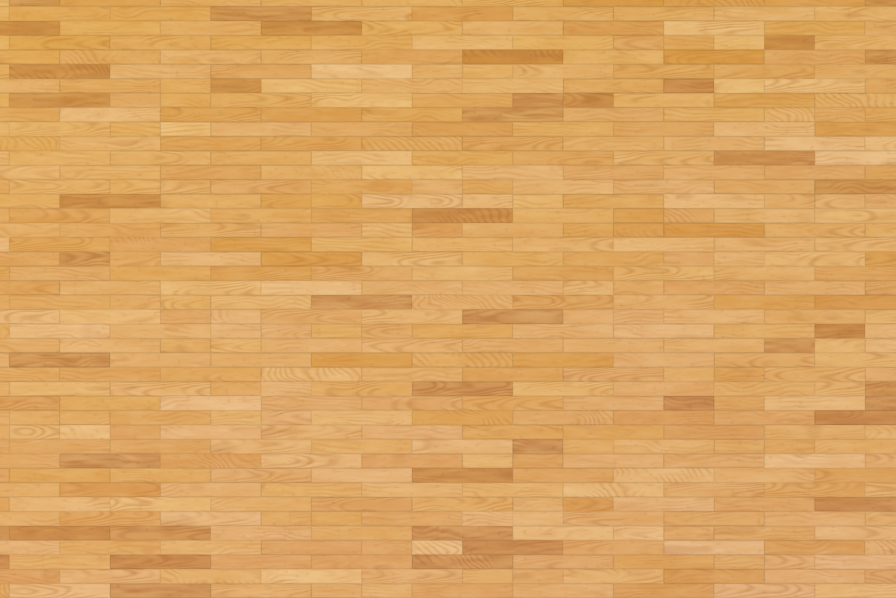
Give the GLSL for this texture, as a WebGL 2 fragment shader.

```glsl
#version 300 es
precision highp float;
// Oak parquet: thin strips in rows, each row shifted by half a strip.
// A hash per strip picks its tone and figure (lines, arches or ray flecks);
// stretched value noise adds streaks and pores. A small sample grid smooths it.

#define PLANKS 8.9        // strips across the canvas
#define ROWS 41.45        // rows up the canvas
#define SHIFT 0.093       // position of the first joint, in strips
#define CUT_SHARE 0.14    // share of strips cut into two halves
#define DARK_SHARE 0.07   // share of brown strips
#define TONE_SPREAD 0.85  // tone difference between strips
#define GRAIN 0.75        // strength of the streaks
#define FIGURE 0.30       // strength of the growth rings
#define JOINT 0.13        // darkness of the joints
#define SAMPLES 3         // samples per pixel side

uniform vec2 u_resolution;
out vec4 outColor;

const vec3 HONEY = vec3(0.842, 0.605, 0.315);
const vec3 CREAM = vec3(0.898, 0.716, 0.475);
const vec3 BROWN = vec3(0.690, 0.430, 0.200);
const float TAU = 6.2832;
const float STRIP_ASPECT = 7.0;

float hash(vec2 p) {
    return fract(sin(dot(p, vec2(127.1, 311.7))) * 43758.5453);
}

float noise(vec2 p) {
    vec2 i = floor(p), f = fract(p);
    f = f * f * (3.0 - 2.0 * f);
    float low = mix(hash(i), hash(i + vec2(1.0, 0.0)), f.x);
    float high = mix(hash(i + vec2(0.0, 1.0)), hash(i + 1.0), f.x);
    return mix(low, high, f.y);
}

// Growth rings of one strip, 0 to 1; p spans 0 to 1 along and across it
float ringFigure(vec2 p, vec2 grain, vec2 id) {
    float warp = noise(grain * vec2(0.6, 1.4));
    float kind = hash(id + 11.3);
    float side = hash(id + 23.9);
    vec2 apex = p - vec2(0.5, 0.1 + 0.8 * side);
    float phase = 3.0 * p.y + 4.0 * (side - 0.5) * p.x + 2.2 * warp;
    float strength = 0.6;
    if (kind < 0.30) {            // nested arches
        phase = 4.0 * apex.x * sign(side - 0.5) + 5.0 * apex.y * apex.y + 1.6 * warp;
        strength = 1.0;
    } else if (kind < 0.37) {     // ray flecks across the strip
        phase = 13.0 * p.x + 1.5 * p.y + 2.5 * warp;
        strength = 0.8;
    }
    float ring = 0.5 + 0.5 * sin(TAU * phase);
    float patches = smoothstep(0.2, 0.8, noise(grain * vec2(0.5, 1.1) + 17.0));
    return strength * ring * ring * patches;
}

vec3 parquet(vec2 uv) {
    // Strip layout
    float row = floor(uv.y * ROWS);
    float along = uv.x * PLANKS - SHIFT - 0.5 * mod(row, 2.0);
    vec2 id = vec2(floor(along), row);
    vec2 p = vec2(along - id.x, fract(uv.y * ROWS));
    float endGap = min(p.x, 1.0 - p.x);
    if (hash(id + 7.3) < CUT_SHARE) {
        endGap = min(endGap, abs(p.x - 0.5));
        id.x += 0.5 * step(0.5, p.x);
    }
    float sideGap = min(p.y, 1.0 - p.y);

    // Wood grain, a separate piece of noise for each strip
    vec2 seed = 60.0 * vec2(hash(id + 3.1), hash(id + 31.7));
    vec2 grain = vec2(p.x * STRIP_ASPECT, p.y) + seed;
    float broad = noise(grain * vec2(0.4, 1.6));
    float streak = noise(grain * vec2(0.8, 4.0));
    float fine = noise(grain * vec2(2.2, 8.0));
    float fibre = 0.4 * broad + 0.35 * streak + 0.25 * fine - 0.5;
    float pores = smoothstep(0.70, 0.95, noise(grain * vec2(2.8, 7.0) + 41.0));

    // Tone of the strip
    float pick = 0.5 * (hash(id + 5.7) + hash(id + 47.2));
    float tone = 0.54 + 1.4 * TONE_SPREAD * (pick - 0.5) + GRAIN * fibre;
    vec3 color = mix(HONEY, CREAM, tone);
    color.b += 0.045 * (hash(id + 61.5) - 0.5);

    // Brown strips, heartwood streaks, rings and pores
    float dark = step(hash(id + 83.4), DARK_SHARE) * (0.25 + 0.4 * streak);
    dark += 0.25 * smoothstep(0.75, 1.0, broad) * step(0.6, hash(id + 95.8));
    dark += FIGURE * ringFigure(p, grain, id) + 0.12 * pores;
    color = mix(color, BROWN, min(dark, 0.75));

    // Faint joints of uneven depth
    float joint = max(1.0 - smoothstep(0.0, 0.10, sideGap),
                      1.0 - smoothstep(0.0, 0.012, endGap));
    color *= 1.0 - JOINT * joint * (0.3 + 0.7 * hash(id + 71.9));

    // Slow drift of colour: yellower at the top, duller to the right
    color += vec3(0.0, 0.005, -0.04) * (uv.y - 0.5);
    color += vec3(-0.015, -0.012, 0.005) * (uv.x - 0.5);
    return color + 0.012;
}

void main() {
    vec3 sum = vec3(0.0);
    for (int y = 0; y < SAMPLES; y++) {
        for (int x = 0; x < SAMPLES; x++) {
            vec2 offset = (vec2(x, y) + 0.5) / float(SAMPLES) - 0.5;
            sum += parquet((gl_FragCoord.xy + offset) / u_resolution);
        }
    }
    outColor = vec4(sum / float(SAMPLES * SAMPLES), 1.0);
}
```
